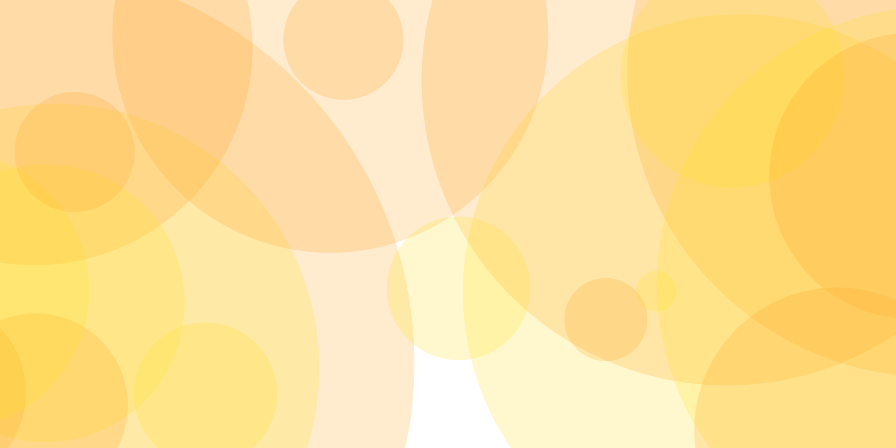
This background is drawn by a Shadertoy shader. Its source:

```glsl
// Warm overlapping translucent discs on white, dense at both sides and open
// in the middle. Each group steps its discs around an ellipse, swelling or
// shrinking the radius on the way, and blends them over one another.

const vec3 PAPER  = vec3(1.0);
const vec3 YELLOW = vec3(1.0, 0.88, 0.12);
const vec3 ORANGE = vec3(1.0, 0.64, 0.12);
const float OPACITY = 0.22;
const float TURN = -1.6;        // angle between neighbours in a group
const float SWELL_RATE = 1.05;  // about a third of a half wave per disc

// Coverage of a disc with an edge one pixel wide.
float discMask(vec2 p, vec2 centre, float radius, float pixel) {
    float d = length(p - centre) - radius;
    return 1.0 - smoothstep(-0.5 * pixel, 0.5 * pixel, d);
}

vec3 blendDisc(vec3 under, vec3 tint, vec2 p, vec2 centre, float radius, float pixel) {
    return mix(under, tint, OPACITY * discMask(p, centre, radius, pixel));
}

// A group of discs around an ellipse; every third one is yellow.
vec3 blendGroup(vec3 under, vec2 p, float pixel, int count, vec2 middle,
                vec2 spread, float phase, float radius, float swell) {
    vec3 colour = under;
    for (int i = 0; i < count; i++) {
        float k = float(i);
        float angle = phase + TURN * k;
        vec2 centre = middle + spread * vec2(cos(angle), sin(angle));
        float size = radius + swell * sin(SWELL_RATE * k);
        vec3 tint = i % 3 == 0 ? YELLOW : ORANGE;
        colour = blendDisc(colour, tint, p, centre, size, pixel);
    }
    return colour;
}

void mainImage(out vec4 fragColor, in vec2 fragCoord) {
    float pixel = 1.0 / iResolution.y;
    vec2 p = fragCoord * pixel;  // canvas height is one unit

    // Wide backdrop disc
    vec3 colour = blendDisc(PAPER, ORANGE, p, vec2(0.04, 0.19), 0.885, pixel);

    // Large discs, left and right
    colour = blendGroup(colour, p, pixel, 3, vec2(0.42, 0.56), vec2(0.46, 0.50), 4.01, 0.59, -0.12);
    colour = blendGroup(colour, p, pixel, 4, vec2(1.86, 0.60), vec2(0.32, 0.33), 4.01, 0.62, 0.07);

    // Medium discs, left and right
    colour = blendGroup(colour, p, pixel, 4, vec2(-0.02, 0.22), vec2(0.16), 0.70, 0.31, -0.12);
    colour = blendGroup(colour, p, pixel, 3, vec2(1.76, 0.44), vec2(0.30, 0.43), 2.00, 0.25, 0.08);

    // Small accents
    colour = blendGroup(colour, p, pixel, 4, vec2(0.60, 0.52), vec2(0.46, 0.42), 4.40, 0.16, -0.03);
    colour = blendGroup(colour, p, pixel, 2, vec2(1.378, 0.373), vec2(0.09), -0.26, 0.045, 0.055);

    fragColor = vec4(colour, 1.0);
}
```
